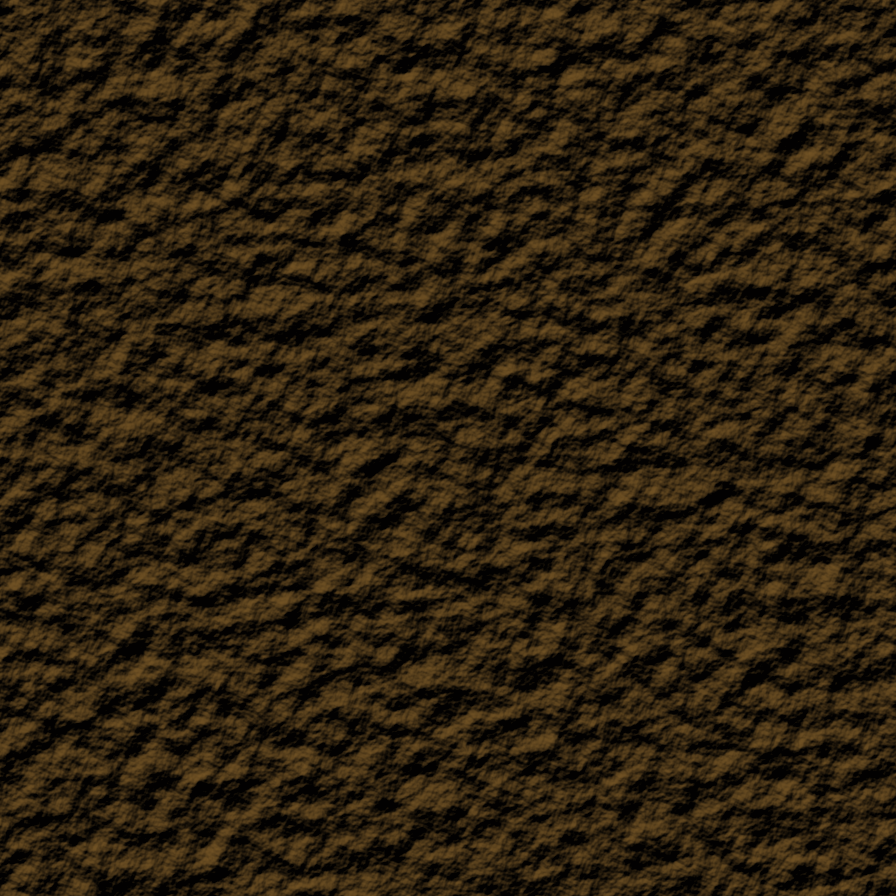
This texture is drawn by a WebGL 1 fragment shader. Its source:

```glsl
precision highp float;

uniform vec2 u_resolution;

#define BASE_CELLS 29.0       // coarsest noise cells across the canvas
#define OCTAVES 4
#define OCTAVE_TURN 0.65      // radians between the lattices of two octaves
#define SLOPE_GAIN 0.8        // slope kept by each finer octave
#define RELIEF 0.35           // steepness of the surface
#define LIGHT_AZIMUTH 1.98    // radians, counter-clockwise from the right
#define LIGHT_ELEVATION 0.395 // radians above the surface
#define EARTH_COLOR vec3(0.462, 0.336, 0.149)
#define SHADOW_COLOR vec3(0.008, 0.005, 0.002)

// Random unit vector for a lattice point
vec2 latticeGradient(vec2 cell) {
  vec3 p = fract(cell.xyx * vec3(0.1031, 0.1030, 0.0973));
  p += dot(p, p.yzx + 33.33);
  return normalize(fract((p.xx + p.yz) * p.zy) * 2.0 - 0.999);
}

// Analytic slope of gradient noise, per cell
vec2 noiseSlope(vec2 p) {
  vec2 cell = floor(p);
  vec2 f = p - cell;
  vec2 fade = f * f * f * (f * (f * 6.0 - 15.0) + 10.0);
  vec2 fadeSlope = 30.0 * f * f * (f - 1.0) * (f - 1.0);

  vec2 g00 = latticeGradient(cell);
  vec2 g10 = latticeGradient(cell + vec2(1.0, 0.0));
  vec2 g01 = latticeGradient(cell + vec2(0.0, 1.0));
  vec2 g11 = latticeGradient(cell + vec2(1.0, 1.0));

  float v00 = dot(g00, f);
  float v10 = dot(g10, f - vec2(1.0, 0.0));
  float v01 = dot(g01, f - vec2(0.0, 1.0));
  float v11 = dot(g11, f - vec2(1.0, 1.0));

  vec2 blended = mix(mix(g00, g10, fade.x), mix(g01, g11, fade.x), fade.y);
  vec2 across = vec2(mix(v10 - v00, v11 - v01, fade.y),
                     mix(v01 - v00, v11 - v10, fade.x));
  return blended + fadeSlope * across;
}

// Slope of the whole rough surface, summed over turned octaves
vec2 surfaceSlope(vec2 uv) {
  vec2 slope = vec2(0.0);
  float cells = BASE_CELLS;
  float weight = 1.0;
  float c = cos(OCTAVE_TURN);
  float s = sin(OCTAVE_TURN);
  mat2 octaveTurn = mat2(c, s, -s, c);
  mat2 turn = mat2(1.0);
  for (int i = 0; i < OCTAVES; i++) {
    vec2 offset = vec2(317.37, 441.71) * float(i + 1);
    // Multiplying from the left turns the slope back
    slope += weight * (noiseSlope(turn * uv * cells + offset) * turn);
    turn = octaveTurn * turn;
    cells *= 2.0;
    weight *= SLOPE_GAIN;
  }
  return slope;
}

void main() {
  vec2 uv = gl_FragCoord.xy / min(u_resolution.x, u_resolution.y);

  // Diffuse light from a low distant source
  vec3 normal = normalize(vec3(-RELIEF * surfaceSlope(uv), 1.0));
  vec2 heading = vec2(cos(LIGHT_AZIMUTH), sin(LIGHT_AZIMUTH));
  vec3 light = vec3(heading * cos(LIGHT_ELEVATION), sin(LIGHT_ELEVATION));
  float diffuse = max(dot(normal, light), 0.0);

  gl_FragColor = vec4(mix(SHADOW_COLOR, EARTH_COLOR, diffuse), 1.0);
}
```
